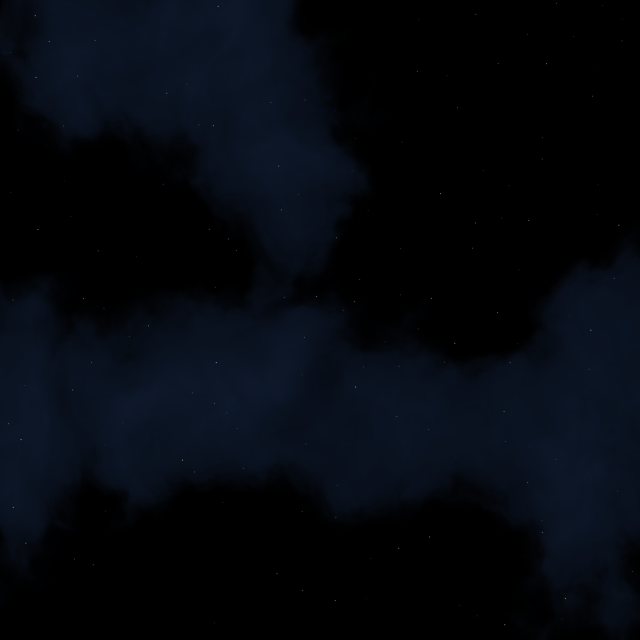
Reproduce this texture procedurally as a three.js fragment shader.

```glsl
// Night sky with dim blue nebula clouds and a thin scatter of tiny stars.
// Broad soft masses are bent and eroded by fractal value noise, and the
// stars are jittered points in a hashed grid.

varying vec2 vUv;

vec3 hash3(vec2 p) {
  vec3 q = fract(p.xyx * vec3(0.1031, 0.1030, 0.0973));
  q += dot(q, q.yxz + 33.33);
  return fract((q.xxy + q.yzz) * q.zyx);
}

float valueNoise(vec2 p) {
  vec2 cell = floor(p);
  vec2 f = fract(p);
  f = f * f * f * (f * (f * 6.0 - 15.0) + 10.0);
  float low = mix(hash3(cell).x, hash3(cell + vec2(1.0, 0.0)).x, f.x);
  float high = mix(hash3(cell + vec2(0.0, 1.0)).x, hash3(cell + 1.0).x, f.x);
  return mix(low, high, f.y);
}

// Fractal noise, each octave turned to hide the lattice.
float fbm(vec2 p) {
  float sum = 0.0;
  float amplitude = 0.5;
  for (int i = 0; i < 6; i++) {
    sum += amplitude * valueNoise(p);
    p = mat2(1.6, 1.2, -1.2, 1.6) * p + 17.3;
    amplitude *= 0.5;
  }
  return sum;
}

// Soft elliptical mass of gas.
float mass(vec2 p, vec2 center, vec2 radius) {
  vec2 q = (p - center) / radius;
  return exp(-dot(q, q));
}

float nebula(vec2 uv) {
  vec2 bend = vec2(fbm(uv * 5.0 + 31.0), fbm(uv * 5.0 + 74.0)) - 0.5;
  vec2 p = uv + 0.14 * bend;

  // Upper left cloud with a lobe hanging to the right
  float density = 0.75 * mass(p, vec2(0.14, 0.94), vec2(0.26, 0.23));
  density += 0.65 * mass(p, vec2(0.39, 0.90), vec2(0.14, 0.24));
  density += 0.45 * mass(p, vec2(0.47, 0.73), vec2(0.12, 0.09));

  // Band from the left edge through the middle
  density += 0.75 * mass(p, vec2(0.10, 0.36), vec2(0.28, 0.15));
  density += 0.70 * mass(p, vec2(0.41, 0.43), vec2(0.16, 0.14));
  density += 0.50 * mass(p, vec2(0.58, 0.33), vec2(0.16, 0.10));
  density += 0.45 * mass(p, vec2(0.00, 0.20), vec2(0.10, 0.20));

  // Right edge and lower right corner
  density += 0.75 * mass(p, vec2(0.97, 0.45), vec2(0.16, 0.20));
  density += 0.65 * mass(p, vec2(0.88, 0.12), vec2(0.15, 0.20));
  density += 0.35 * mass(p, vec2(0.76, 0.32), vec2(0.12, 0.12));

  // Erosion, then a quick fade at the rim and a slow rise to the core
  density += 0.85 * (fbm(p * 8.0 + 5.0) - 0.5);
  float rim = smoothstep(0.26, 0.58, density);
  float core = 1.0 - exp(-1.2 * max(density, 0.0));
  float wisps = 0.86 + 0.28 * fbm(p * 24.0 + 9.0);
  return rim * core * wisps;
}

vec3 stars(vec2 uv) {
  float cells = 22.0;
  vec2 cell = floor(uv * cells);
  vec3 place = hash3(cell + 101.0);
  vec3 look = hash3(cell + 257.0);

  vec2 offset = (fract(uv * cells) - 0.1 - 0.8 * place.xy) / cells;
  float glow = exp(-dot(offset, offset) / (0.0009 * 0.0009));
  float brightness = step(place.z, 0.30) * (0.12 + 0.45 * look.x * look.x);

  vec3 tint = mix(vec3(0.75, 0.85, 1.0), vec3(1.0, 0.93, 0.85), look.y);
  tint = mix(tint, vec3(0.2, 0.3, 1.0), step(0.88, look.z));
  return tint * brightness * glow;
}

void main() {
  vec3 night = vec3(0.0, 0.0, 0.002);
  vec3 gasBlue = vec3(0.069, 0.125, 0.217);
  vec3 color = night + gasBlue * nebula(vUv) + stars(vUv);
  gl_FragColor = vec4(color, 1.0);
}
```
